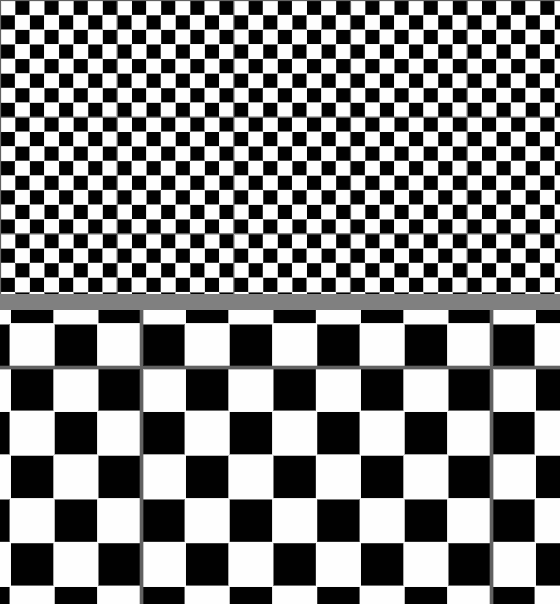
Top, the full canvas; bottom, a detail of the centre.
This pattern is drawn by a Shadertoy shader. Its source:

```glsl
const float TILES_ACROSS = 4.8;      // tiles along the canvas width
const float CELLS_PER_TILE = 8.0;
const float WHITE_SPREAD = 0.016;    // growth of white squares, in cells
const float SEAM_HALF_WIDTH = 0.042; // in cells
const vec2 TILE_ORIGIN = vec2(0.035); // offset from the top left, in cells

const vec3 BLACK = vec3(0.005);
const vec3 WHITE = vec3(0.995);
const vec3 SEAM_GREY = vec3(0.38);

// Antialiased coverage of a region whose signed distance is positive inside
float coverage(float dist, float pixel) {
    return clamp(dist / pixel + 0.5, 0.0, 1.0);
}

// Signed distance to the checker edges, positive in white cells
float checkerDistance(vec2 p) {
    vec2 toEdge = 0.5 - abs(fract(p) - 0.5);
    vec2 cell = floor(p);
    float parity = mod(cell.x + cell.y, 2.0);
    return min(toEdge.x, toEdge.y) * (1.0 - 2.0 * parity);
}

// Distance to the nearest border between tiles
float seamDistance(vec2 p, float period) {
    vec2 toSeam = abs(p - period * round(p / period));
    return min(toSeam.x, toSeam.y);
}

void mainImage(out vec4 fragColor, in vec2 fragCoord) {
    // Square cells, counted from the top left
    float pixel = TILES_ACROSS * CELLS_PER_TILE / iResolution.x;
    vec2 fromTopLeft = vec2(fragCoord.x, iResolution.y - fragCoord.y);
    vec2 p = fromTopLeft * pixel - TILE_ORIGIN;

    // Checkerboard
    float white = coverage(checkerDistance(p) + WHITE_SPREAD, pixel);
    vec3 color = mix(BLACK, WHITE, white);

    // Thin seams around each tile
    float seam = coverage(SEAM_HALF_WIDTH - seamDistance(p, CELLS_PER_TILE), pixel);
    color = mix(color, SEAM_GREY, seam);

    fragColor = vec4(color, 1.0);
}
```
